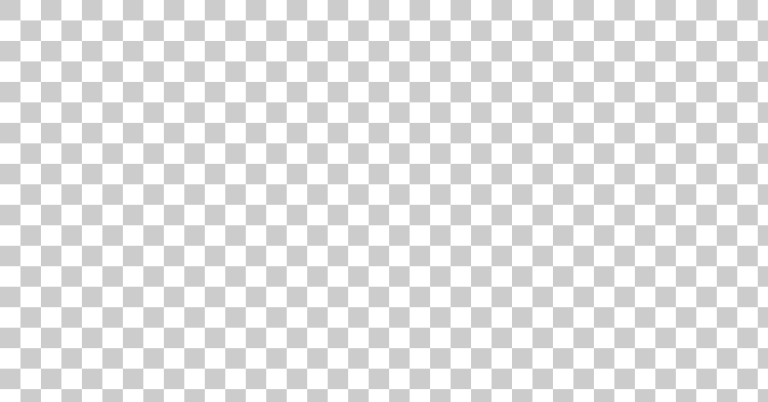
A WebGL 2 fragment shader for this pattern:

```glsl
#version 300 es
precision highp float;

uniform vec2 u_resolution;
out vec4 fragColor;

// Integral of a square wave that is +1 on even cells and -1 on odd cells
vec2 squareWaveIntegral(vec2 p) {
    return 1.0 - abs(mod(p, 2.0) - 1.0);
}

// Checker sign in -1..1, averaged over a box of the given width
float smoothChecker(vec2 p, float width) {
    vec2 wave = (squareWaveIntegral(p + 0.5 * width)
               - squareWaveIntegral(p - 0.5 * width)) / width;
    return wave.x * wave.y;
}

void main() {
    // 37.5 cells span the width; rows are counted from the top edge
    float cellsPerPixel = 37.5 / u_resolution.x;
    vec2 fromTopLeft = vec2(gl_FragCoord.x, u_resolution.y - gl_FragCoord.y);
    float checker = smoothChecker(fromTopLeft * cellsPerPixel, cellsPerPixel);

    // Grey where column + row is even, white elsewhere
    vec3 white = vec3(1.0);
    vec3 grey = vec3(0.8);
    fragColor = vec4(mix(white, grey, 0.5 + 0.5 * checker), 1.0);
}
```
